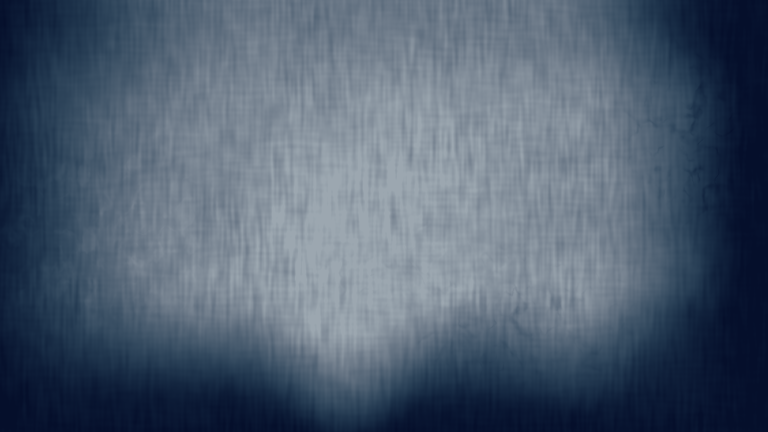
This background is drawn by a Shadertoy shader. Its source:

```glsl
vec2 hashGradient(vec2 cell) {
    vec2 q = vec2(dot(cell, vec2(127.1, 311.7)), dot(cell, vec2(269.5, 183.3)));
    return 2.0 * fract(sin(q) * 43758.5) - 1.0;
}

float gradientNoise(vec2 p) {
    vec2 i = floor(p), f = fract(p);
    vec2 u = f * f * f * (f * (f * 6.0 - 15.0) + 10.0);
    vec2 e = vec2(0.0, 1.0);
    float low = mix(dot(hashGradient(i), f), dot(hashGradient(i + e.yx), f - e.yx), u.x);
    float high = mix(dot(hashGradient(i + e), f - e), dot(hashGradient(i + 1.0), f - 1.0), u.x);
    return mix(low, high, u.y);
}

float fbm(vec2 p) {
    float sum = 0.0, amplitude = 0.5;
    for (int i = 0; i < 4; i++) {
        sum += amplitude * gradientNoise(p);
        p = mat2(1.6, 1.2, -1.2, 1.6) * p + 7.3;
        amplitude *= 0.5;
    }
    return sum;
}

// Soft elliptical spot
float glow(vec2 uv, vec2 center, vec2 radius) {
    vec2 d = (uv - center) / radius;
    return exp(-dot(d, d));
}

// Broad light with ragged dark borders
float lightField(vec2 uv, vec2 p) {
    vec2 w = uv + 0.04 * vec2(fbm(p * 3.0), fbm(p * 3.0 + 19.0));
    float corner = smoothstep(0.72, 1.0, w.y);
    float low = 1.0 - smoothstep(0.1, 0.42, w.y);
    float left = smoothstep(-0.06, 0.30, w.x - 0.05 * corner);
    float right = 1.0 - smoothstep(0.76, 0.98, w.x + 0.06 * corner + 0.04 * low);

    // The floor of the light dips in the middle and rises to the right
    float base = 0.215 - 0.12 * glow(w, vec2(0.45, 0.0), vec2(0.09, 9.0))
               - 0.04 * glow(w, vec2(0.74, 0.0), vec2(0.09, 9.0))
               + 0.05 * smoothstep(0.78, 0.95, w.x);
    float bottom = smoothstep(base - 0.15, base + 0.15, w.y);

    float light = 0.74 - 0.12 * corner;
    light += 0.24 * glow(w, vec2(0.46, 0.36), vec2(0.20, 0.30));
    light += 0.11 * glow(w, vec2(0.56, 0.70), vec2(0.20, 0.22));
    light += 0.09 * glow(w, vec2(0.78, 0.31), vec2(0.08, 0.09));
    light += 0.10 * glow(w, vec2(0.15, 0.45), vec2(0.11, 0.20));
    light -= 0.13 * glow(w, vec2(0.27, 0.51), vec2(0.05, 0.13));
    light *= left * right * bottom;

    // Faint spill that fades out at the rim
    float spill = smoothstep(-0.02, 0.10, w.x) * (1.0 - smoothstep(0.86, 0.98, w.x))
                * smoothstep(-0.04, 0.14, w.y);
    return light + 0.055 * spill * (1.0 - light);
}

// Brushed fibres, broken along their length, and crossing threads
float weave(vec2 p) {
    float fine = gradientNoise(p * vec2(115.0, 15.0));
    float fibres = gradientNoise(p * vec2(75.0, 9.0) + 5.0);
    float streaks = gradientNoise(p * vec2(33.0, 5.0) + 9.0);
    float threads = gradientNoise(p * vec2(14.0, 95.0) + 11.0);
    float bands = gradientNoise(p * vec2(2.5, 21.0) + 23.0);
    float patches = 1.0 + 1.4 * fbm(p * 4.0 + 47.0);
    return patches * (0.19 * fine + 0.17 * fibres + 0.06 * streaks)
         + 0.08 * threads + 0.035 * bands;
}

// Crumpled creases at two scales: thin, short and uneven
float creases(vec2 p) {
    float sum = 0.0;
    for (int i = 0; i < 2; i++) {
        float size = 1.0 + 0.9 * float(i);
        vec2 q = p * size + 13.0 * float(i);
        vec2 bend = 0.06 * vec2(fbm(q * 13.0), fbm(q * 13.0 + 31.0));
        float ridge = abs(gradientNoise((q + bend) * vec2(19.0, 13.0)));
        float broken = smoothstep(-0.04, 0.22, fbm(q * 12.0 + 3.0));
        sum += (1.0 - smoothstep(0.0, 0.14, ridge)) * broken / size;
    }
    return sum;
}

void mainImage(out vec4 fragColor, in vec2 fragCoord) {
    vec2 uv = fragCoord / iResolution.xy;
    vec2 p = fragCoord / iResolution.y;

    float light = lightField(uv, p);
    float grain = weave(p) + 0.13 * fbm(p * 6.0) + 0.17 * fbm(p * vec2(27.0, 20.0));
    light += (0.13 + 0.75 * light) * grain;

    // Dark creases low in the middle and at the right
    float wear = glow(uv, vec2(0.67, 0.28), vec2(0.12, 0.13))
               + glow(uv, vec2(0.88, 0.66), vec2(0.06, 0.17))
               + 0.8 * glow(uv, vec2(0.46, 0.36), vec2(0.08, 0.05));
    light -= 0.13 * wear * creases(p);

    // Pale chips and creases at the left and centre
    float chips = smoothstep(0.05, 0.17, fbm(p * vec2(17.0, 11.0) + 41.0));
    float chipped = glow(uv, vec2(0.16, 0.46), vec2(0.13, 0.20))
                  + 0.5 * glow(uv, vec2(0.58, 0.42), vec2(0.16, 0.20));
    light += chipped * (0.08 * chips + 0.07 * creases(p + 5.0));
    light = clamp(light, 0.0, 1.0);

    // Navy shade through slate to steel grey
    vec3 color = mix(vec3(0.02, 0.06, 0.17), vec3(0.61, 0.655, 0.69), light);
    color += vec3(0.0, 0.45, 0.42) * light * pow(1.0 - light, 3.0);
    fragColor = vec4(color, 1.0);
}
```
